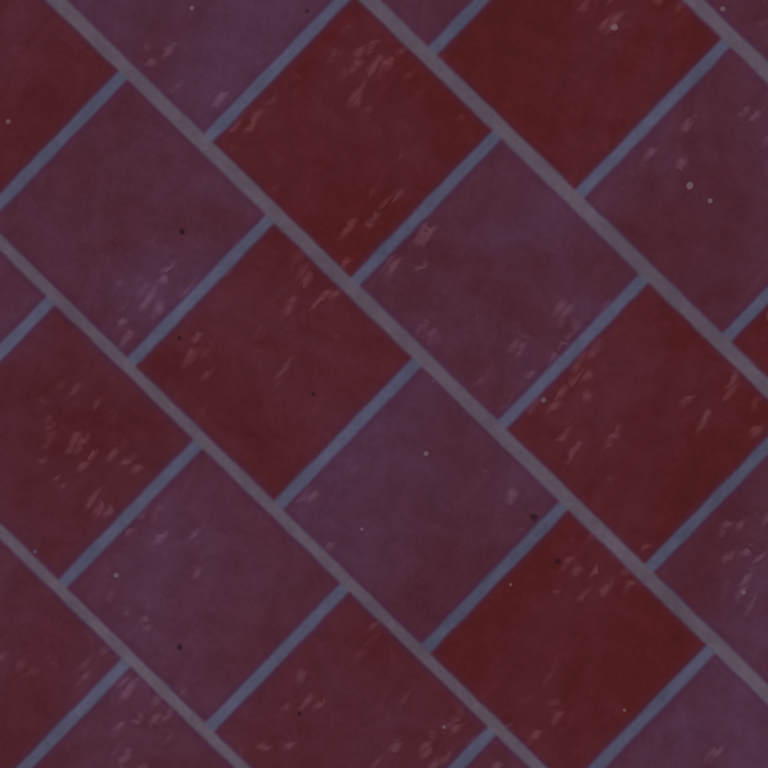
A WebGL 1 fragment shader for this texture:

```glsl
precision highp float;
// Worn red quarry tiles in diagonal running bond with blue-grey grout.
// Canvas points map to a skewed tile grid whose odd rows shift by half a tile;
// layered sines cloud the glaze, cellular noise adds grain, scuffs and chips.

uniform vec2 u_resolution;

float hash(vec2 p) {
  p = fract(p * vec2(0.1731, 0.2117));
  p += dot(p, p.yx + 31.37);
  return fract(p.x * p.y * 17.3);
}

// Distance to the nearest scattered point, and that point's random value.
vec2 cellular(vec2 p) {
  vec2 home = floor(p);
  vec2 nearest = vec2(9.0, 0.0);
  for (int j = -1; j <= 1; j++) {
    for (int i = -1; i <= 1; i++) {
      vec2 cell = home + vec2(float(i), float(j));
      vec2 site = cell + vec2(hash(cell + 3.7), hash(cell + 41.3));
      float d = distance(p, site);
      if (d < nearest.x) nearest = vec2(d, hash(cell + 87.1));
    }
  }
  return nearest;
}

// Soft clouds, about -0.7 to 0.7.
float clouds(vec2 p) {
  float sum = 0.0;
  float amp = 0.5;
  for (int i = 0; i < 5; i++) {
    p = mat2(0.8, 0.6, -0.6, 0.8) * p * 1.8 + sin(p.yx * 1.3) + 1.7;
    sum += amp * sin(p.x) * sin(p.y);
    amp *= 0.6;
  }
  return sum;
}

// Tile axes: x runs along the long joints, y across the rows.
vec2 tileSpace(vec2 p) {
  vec2 along = vec2(0.1914, 0.1868);
  vec2 across = vec2(-0.1953, 0.2018);
  vec2 d = p - vec2(0.5495, 0.4648);
  float area = along.x * across.y - across.x * along.y;
  vec2 t = vec2(across.y * d.x - across.x * d.y,
                along.x * d.y - along.y * d.x) / area;
  t.y += 0.0148 * t.y * t.y; // rows narrow slightly towards one corner
  return t;
}

float jointMask(float d, float halfWidth, float soft) {
  return 1.0 - smoothstep(halfWidth - soft, halfWidth + soft, d);
}

void main() {
  vec2 p = gl_FragCoord.xy / u_resolution;
  p.y = 1.0 - p.y;
  float soft = max(0.0035, 0.8 / min(u_resolution.x, u_resolution.y));

  // Running bond grid
  vec2 t = tileSpace(p);
  float row = floor(t.y);
  float x = t.x - 0.51 * mod(row, 2.0);
  vec2 tile = vec2(floor(x), row);
  float cloud = clouds(p * 6.0);
  float fine = clouds(p * 38.0 + 5.0);

  // Tone from red to plum: alternating tiles, evening out in the later rows
  float contrast = 0.36 / (1.0 + 3.0 * max(row, 0.0));
  float tone = 0.49 + contrast * cos(3.14159 * (tile.x + row));
  tone += 0.22 * (hash(tile + 19.0) - 0.5) + 0.38 * cloud + 0.09 * fine;
  tone += 0.12 * (0.5 - p.x);
  vec3 red = vec3(0.315, 0.115, 0.127);
  vec3 plum = vec3(0.302, 0.177, 0.250);
  vec3 color = mix(red, plum, clamp(tone, 0.0, 1.1));

  // Glaze grain and brightness
  vec2 grain = cellular(p * 170.0);
  color *= 1.0 + 0.05 * (grain.y - 0.5) + 0.05 * fine + 0.05 * cloud;

  // Faint scuffs brushed along the short joints
  vec2 scuff = cellular(t * vec2(17.0, 7.0) + 0.4 * fine);
  float patches = smoothstep(0.05, 0.45, clouds(p * 9.0 + 11.0));
  float rub = (1.0 - smoothstep(0.05, 0.5, scuff.x)) * step(0.55, scuff.y);
  color += vec3(0.07, 0.075, 0.08) * rub * patches;

  // Sparse pale chips and dark pits
  vec2 chip = cellular(p * 11.0 + 2.3);
  float chipSize = 0.035 + 0.04 * fract(chip.y * 53.0);
  float spot = 1.0 - smoothstep(0.3, 1.0, chip.x / chipSize + 0.5 * fine);
  color = mix(color, vec3(0.46, 0.40, 0.43), 0.7 * spot * step(0.86, chip.y));
  color = mix(color, vec3(0.15, 0.07, 0.10), 0.6 * spot * step(chip.y, 0.06));

  // Distances to the joints in canvas units
  float wobble = 0.0012 * fine;
  float longD = abs(fract(t.y + 0.5) - 0.5) * 0.281 + wobble;
  float shortD = abs(fract(x + 0.5) - 0.5) * 0.2675 + wobble;

  // Violet shade on the tile edges, then grout
  float edge = 1.0 - smoothstep(0.006, 0.021, min(longD, shortD));
  color = mix(color, vec3(0.265, 0.150, 0.260), 0.55 * edge);
  float mottling = 1.0 + 0.07 * fine + 0.08 * cloud + 0.05 * (grain.y - 0.5);
  vec3 shortGrout = vec3(0.315, 0.315, 0.400) * mottling;
  vec3 longGrout = vec3(0.355, 0.312, 0.360) * mottling;
  float longHalf = 0.0095 - 0.0015 * step(0.5, t.y);
  color = mix(color, shortGrout, 0.95 * jointMask(shortD, 0.0078, soft));
  color = mix(color, longGrout, 0.95 * jointMask(longD, longHalf, soft));

  gl_FragColor = vec4(color, 1.0);
}
```
